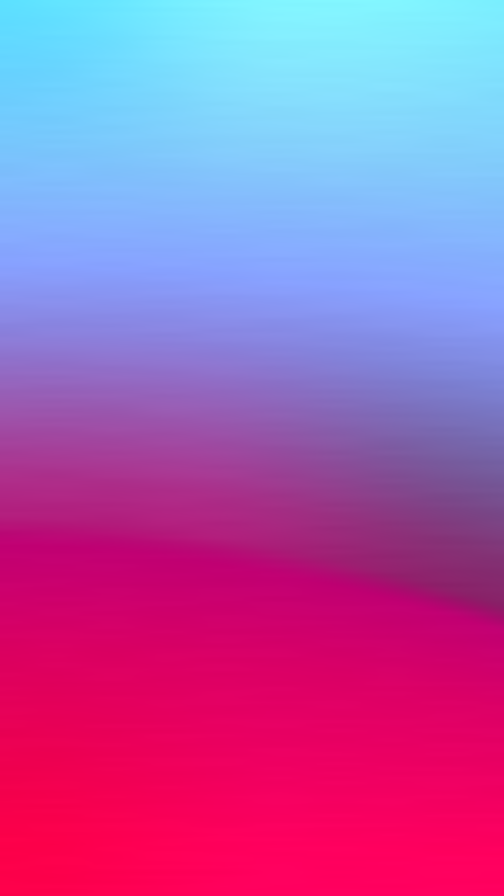
Write a Shadertoy shader that draws this background.

```glsl
const vec3 SKY_CYAN = vec3(0.46, 0.92, 1.00);
const vec3 SKY_BLUE = vec3(0.50, 0.79, 0.985);
const vec3 PERIWINKLE = vec3(0.53, 0.63, 1.00);
const vec3 LAVENDER = vec3(0.54, 0.51, 0.87);
const vec3 PURPLE = vec3(0.60, 0.35, 0.69);
const vec3 PLUM = vec3(0.68, 0.18, 0.54);
const vec3 DUSK = vec3(0.71, 0.09, 0.47);
const vec3 MAGENTA = vec3(0.74, 0.00, 0.455);
const vec3 CRIMSON = vec3(0.86, 0.00, 0.40);
const vec3 HOT_PINK = vec3(1.00, 0.00, 0.37);

const vec3 HORIZON = vec3(0.592, 0.020, 0.078); // depth, slope, curvature
const float HORIZON_SOFTNESS = 0.018;
const vec2 GLOW_CENTER = vec2(0.65, 0.98);
const vec3 GLOW_TINT = vec3(0.05, 0.045, 0.0);
const vec3 CORNER_TINT = vec3(-0.10, -0.04, 0.01);
const vec3 SHADOW_TINT = vec3(-0.17, 0.02, -0.08);
const vec3 RED_TINT = vec3(-0.01, 0.0, -0.08);
const vec2 STREAK_CELLS = vec2(9.0, 190.0);
const float STREAK_STRENGTH = 0.012;

float hash(vec2 p) {
    vec3 q = fract(p.xyx * 0.1031);
    q += dot(q, q.yzx + 33.33);
    return fract((q.x + q.y) * q.z);
}

float valueNoise(vec2 p) {
    vec2 cell = floor(p), f = fract(p);
    f = f * f * (3.0 - 2.0 * f);
    float low = mix(hash(cell), hash(cell + vec2(1, 0)), f.x);
    float high = mix(hash(cell + vec2(0, 1)), hash(cell + vec2(1, 1)), f.x);
    return mix(low, high, f.y);
}

// Linear progress between two stops
float span(float a, float b, float t) {
    return clamp((t - a) / (b - a), 0.0, 1.0);
}

vec3 skyRamp(float t) {
    vec3 c = mix(SKY_CYAN, SKY_BLUE, span(0.0, 0.27, t));
    c = mix(c, PERIWINKLE, span(0.27, 0.50, t));
    c = mix(c, LAVENDER, span(0.50, 0.62, t));
    c = mix(c, PURPLE, span(0.62, 0.76, t));
    c = mix(c, PLUM, span(0.76, 0.90, t));
    return mix(c, DUSK, span(0.90, 1.0, t));
}

vec3 groundRamp(float t) {
    vec3 c = mix(MAGENTA, CRIMSON, span(0.0, 0.32, t));
    return mix(c, HOT_PINK, span(0.32, 0.85, t));
}

void mainImage(out vec4 fragColor, in vec2 fragCoord) {
    vec2 uv = fragCoord / iResolution.xy;
    float depth = 1.0 - uv.y;
    float horizon = HORIZON.x + HORIZON.y * uv.x + HORIZON.z * uv.x * uv.x;

    // Sky with a bright top, cyan left corner and dim right side
    float skyDepth = depth / horizon;
    vec3 sky = skyRamp(skyDepth);
    vec2 toGlow = (uv - GLOW_CENTER) / vec2(0.40, 0.16);
    sky += GLOW_TINT * exp(-dot(toGlow, toGlow));
    sky += CORNER_TINT * (1.0 - smoothstep(0.0, 0.55, uv.x))
         * (1.0 - smoothstep(0.0, 0.45, skyDepth));
    sky += SHADOW_TINT * smoothstep(0.35, 1.0, uv.x)
         * smoothstep(0.48, 0.85, skyDepth);

    // Ground, redder towards the left
    float groundDepth = (depth - horizon) / (1.0 - horizon);
    vec3 ground = groundRamp(groundDepth);
    ground += RED_TINT * (1.0 - smoothstep(0.0, 0.6, uv.x))
            * smoothstep(0.1, 0.8, groundDepth);

    // Soft horizon and faint horizontal streaks
    float below = smoothstep(-HORIZON_SOFTNESS, HORIZON_SOFTNESS, depth - horizon);
    vec3 color = mix(sky, ground, below);
    color += STREAK_STRENGTH * (valueNoise(uv * STREAK_CELLS) - 0.5);
    fragColor = vec4(clamp(color, 0.0, 1.0), 1.0);
}
```
